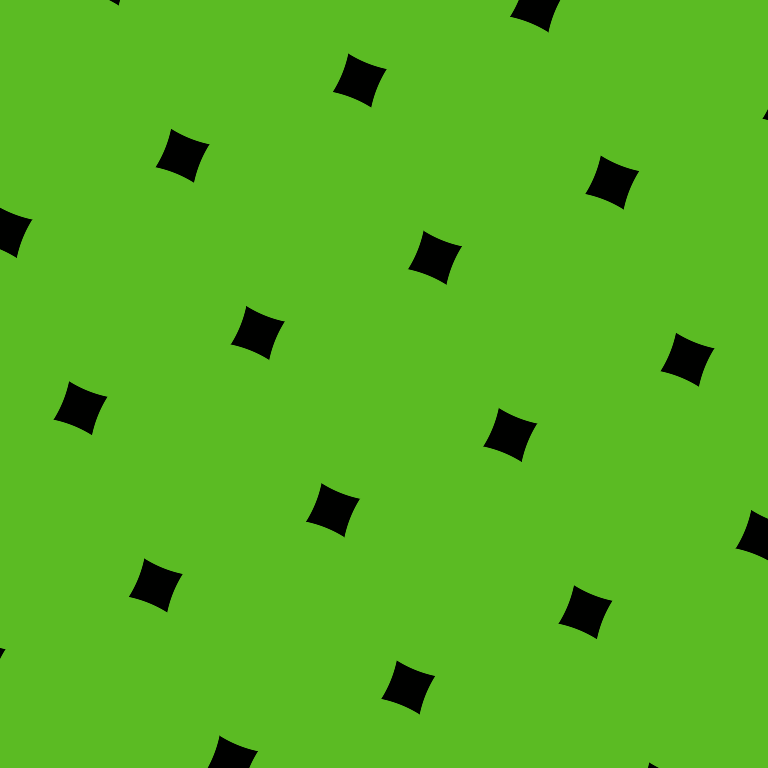
Reproduce this pattern procedurally as a three.js fragment shader.

```glsl
// Green discs overlap on a tilted square grid and leave small black four-pointed gaps.
// The plane is turned and scaled into grid cells, each cell is folded about its
// centre, and the distance to the disc's rim decides the colour.

varying vec2 vUv;

const float SPACING = 0.2507;      // grid step, in canvas widths
const float TILT = radians(23.0);  // counter-clockwise turn of the grid
const float DISC_RADIUS = 0.609;   // in grid steps; above 0.5 the discs overlap
const vec2 GRID_CENTRE = vec2(0.5);
const vec3 DISC_GREEN = vec3(0.356, 0.734, 0.139);
const vec3 GAP_BLACK = vec3(0.0, 0.004, 0.0);

// Canvas position to grid cells, with a disc centred on every whole number
vec2 toGrid(vec2 uv) {
  float c = cos(TILT);
  float s = sin(TILT);
  vec2 p = uv - GRID_CENTRE;
  return vec2(c * p.x + s * p.y, c * p.y - s * p.x) / SPACING;
}

// Signed distance to the nearest disc, negative inside, in grid steps
float discDistance(vec2 grid) {
  vec2 local = fract(grid + 0.5) - 0.5;
  return length(local) - DISC_RADIUS;
}

void main() {
  float d = discDistance(toGrid(vUv));

  // Soften the rim over about one screen sample
  float edge = 0.5 * fwidth(vUv.x) / SPACING;
  float gap = smoothstep(-edge, edge, d);

  gl_FragColor = vec4(mix(DISC_GREEN, GAP_BLACK, gap), 1.0);
}
```
